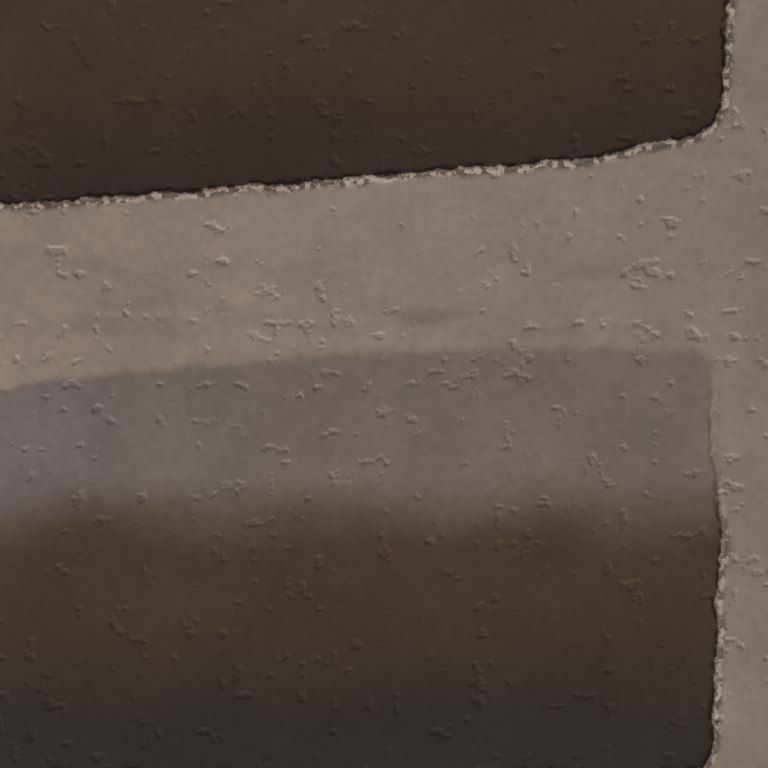
Reproduce this texture procedurally as a three.js fragment shader.

```glsl
// Two dark rounded slots cut into a worn, warm grey metal plate.
// Slots are rounded corners of bent edges; signed distance drives the dark
// burrs and pale chipped rims, while value noise adds grain, dents and nicks.
varying vec2 vUv;

float hash(vec2 p) {
  p = fract(p * vec2(0.1031, 0.1137));
  p += dot(p, p.yx + 33.33);
  return fract((p.x + p.y) * p.x * 7.31);
}

float noise(vec2 p) {
  vec2 i = floor(p), f = fract(p);
  f = f * f * (3.0 - 2.0 * f);
  return mix(mix(hash(i), hash(i + vec2(1, 0)), f.x),
             mix(hash(i + vec2(0, 1)), hash(i + vec2(1, 1)), f.x), f.y);
}

float fbm(vec2 p) {
  float sum = 0.0, gain = 0.5;
  for (int i = 0; i < 5; i++) {
    sum += gain * noise(p);
    p = p * 2.03 + 17.7;
    gain *= 0.5;
  }
  return sum;
}

float bump(float x, float center, float width) {
  float t = (x - center) / width;
  return exp(-t * t);
}

// Joins two edge distances with a corner of the given radius.
float roundCorner(float a, float b, float radius) {
  vec2 q = vec2(a, b) + radius;
  return min(max(q.x, q.y), 0.0) + length(max(q, 0.0)) - radius;
}

float upperSlot(vec2 p) {
  float bottom = 0.734 + 0.077 * p.x + 0.022 * smoothstep(0.72, 0.94, p.x);
  float right = 0.938 + 0.007 * smoothstep(0.84, 1.0, p.y);
  return roundCorner(bottom - p.y, p.x - right, 0.045);
}

float lowerSlot(vec2 p) {
  float top = 0.494 + 0.142 * p.x - 0.096 * p.x * p.x;
  float right = 0.928 + 0.011 * bump(p.y, 0.31, 0.06)
              + 0.004 * bump(p.y, 0.19, 0.07) - 0.003 * bump(p.y, 0.03, 0.04);
  float side = p.x - right;
  return max(roundCorner(p.y - top, side, 0.026),
             roundCorner(-0.006 - p.y, side, 0.04));
}

vec3 plateColor(vec2 p) {
  vec3 c = mix(vec3(0.526, 0.466, 0.422), vec3(0.502, 0.453, 0.415),
               smoothstep(0.15, 0.75, p.x));
  c *= 1.0 - 0.03 * smoothstep(0.93, 1.0, p.x);
  // Soft horizontal dents
  float dents = smoothstep(0.35, 0.75, fbm(p * vec2(9.0, 34.0) + 4.0));
  float band = bump(p.y, 0.59, 0.022) + 0.5 * bump(p.y, 0.65, 0.025);
  band *= 1.0 - smoothstep(0.80, 0.88, p.x);
  return c * (1.0 - 0.15 * dents * band);
}

vec3 upperColor(vec2 p) {
  float height = p.y - 0.05 * p.x + 0.08 * (fbm(p * 6.0) - 0.5);
  return mix(vec3(0.207, 0.174, 0.157), vec3(0.270, 0.212, 0.172),
             smoothstep(0.72, 0.99, height));
}

vec3 lowerColor(vec2 p) {
  float y = p.y + 0.05 * (fbm(p * vec2(7.0, 12.0)) - 0.5);
  vec3 c = mix(vec3(0.200, 0.180, 0.165), vec3(0.280, 0.222, 0.182),
               smoothstep(0.03, 0.27, y));
  vec3 sheen = mix(vec3(0.424, 0.388, 0.378), vec3(0.426, 0.386, 0.358),
                   smoothstep(0.0, 0.4, p.x));
  return mix(c, sheen, smoothstep(0.27, 0.39, y));
}

// Broken dark lip inside the edge and pale chipped rim outside it.
vec3 edgeRim(vec3 c, vec2 p, float d, float strength) {
  float lip = bump(d, -0.001, 0.0035) * smoothstep(0.15, 0.5, noise(p * 120.0 + 5.0));
  float chips = smoothstep(0.4, 0.62, fbm(p * 130.0));
  float rim = bump(d, 0.0065, 0.0038) * chips;
  float pits = bump(d, 0.007, 0.005) * (1.0 - chips);
  c = mix(c, vec3(0.10, 0.08, 0.07), 0.8 * lip * strength);
  c *= 1.0 - 0.3 * pits * strength;
  return mix(c, vec3(0.66, 0.61, 0.56), 0.75 * rim * strength);
}

// Sparse irregular nicks, lit on one side and shaded on the other.
float nickHeight(vec2 p) {
  return smoothstep(0.64, 0.80, fbm(p * vec2(48.0, 62.0)));
}

void main() {
  vec2 p = vUv;
  float ragged = 0.009 * (fbm(p * 95.0) - 0.48) + 0.006 * (noise(p * 24.0) - 0.5);
  float upper = upperSlot(p) + ragged;
  float lower = lowerSlot(p) + ragged;

  // Plate and slot interiors
  vec3 c = plateColor(p);
  float topBlur = mix(0.0015, 0.010, smoothstep(0.47, 0.53, p.y));
  c = mix(c, lowerColor(p), 1.0 - smoothstep(-topBlur, topBlur, lower));
  c = mix(c, upperColor(p), 1.0 - smoothstep(-0.0015, 0.0015, upper));

  // Burrs, fading out along the upper part of the lower slot
  c = edgeRim(c, p, upper, 1.0);
  float wear = mix(0.85, 0.2, smoothstep(0.27, 0.40, p.y));
  c = edgeRim(c, p, lower, wear * (1.0 - smoothstep(0.48, 0.51, p.y)));

  // Mottling, grain and nicks
  float mottle = fbm(p * 14.0 + 9.0) - 0.48;
  float grain = fbm(p * 110.0 + 31.0) - 0.48;
  float nicks = nickHeight(p) - nickHeight(p + vec2(0.002, 0.004));
  c *= 1.0 + 0.13 * mottle + 0.11 * grain + 0.22 * nicks;
  gl_FragColor = vec4(c, 1.0);
}
```
